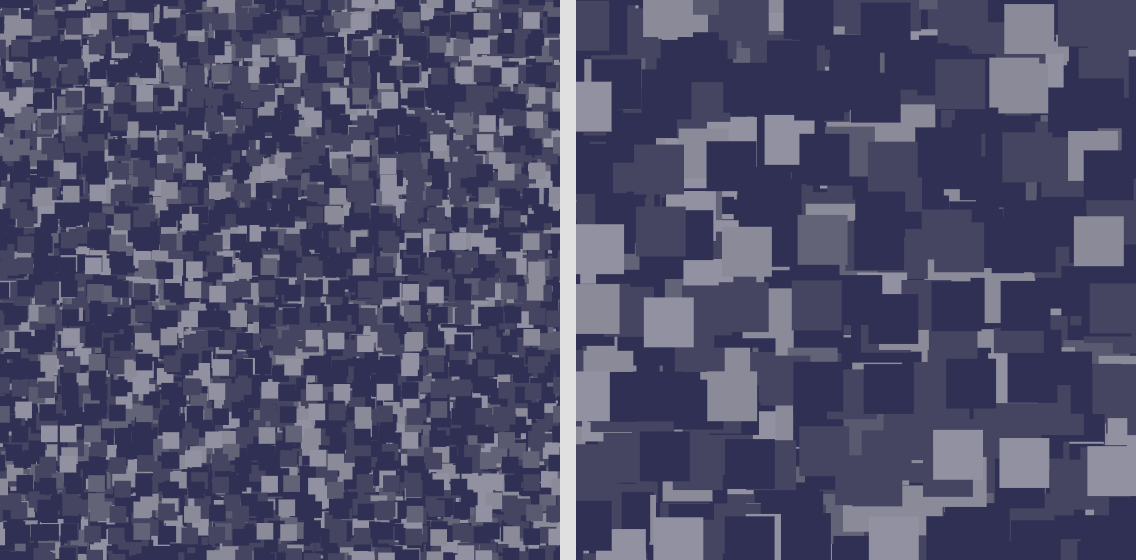
Left: the whole. Right: its middle third, enlarged.
Reproduce this pattern procedurally as a Shadertoy shader.

```glsl
// Tiling camouflage of equal, axis-aligned squares piled up in random order.

const int LAYERS = 20;
const float SIDE = 0.0297;        // square side, in canvas units
const float MIN_CELLS = 18.0;     // cells per canvas side in the sparsest layer
const float CELL_SPREAD = 6.0;    // number of different cell counts

const vec3 NAVY   = vec3(0.19, 0.19, 0.33);
const vec3 SLATE  = vec3(0.27, 0.27, 0.38);
const vec3 DUSK   = vec3(0.35, 0.35, 0.44);
const vec3 STEEL  = vec3(0.39, 0.39, 0.47);
const vec3 SILVER = vec3(0.54, 0.54, 0.60);
const vec3 PALE   = vec3(0.57, 0.57, 0.63);

// Three independent random values in 0..1 from whole-number coordinates.
vec3 hash3(vec3 cell) {
    uvec3 v = uvec3(cell) * 1664525u + 1013904223u;
    v.x += v.y * v.z; v.y += v.z * v.x; v.z += v.x * v.y;
    v ^= v >> 16u;
    v.x += v.y * v.z; v.y += v.z * v.x; v.z += v.x * v.y;
    return vec3(v >> 8u) / 16777216.0;
}

// Picks a colour so that each takes its share of the squares.
vec3 palette(float pick) {
    if (pick < 0.42) return NAVY;
    if (pick < 0.72) return SLATE;
    if (pick < 0.82) return PALE;
    if (pick < 0.91) return SILVER;
    if (pick < 0.97) return STEEL;
    return DUSK;
}

// Signed distance to an axis-aligned square.
float squareDistance(vec2 p, float halfSide) {
    vec2 d = abs(p) - halfSide;
    return length(max(d, 0.0)) + min(max(d.x, d.y), 0.0);
}

// One sheet of scattered squares: colour in rgb, coverage in a.
vec4 squareLayer(vec2 uv, float layer, float side, float pixel) {
    vec3 sheet = hash3(vec3(101.0, 57.0, layer));
    float cells = MIN_CELLS + floor(sheet.z * CELL_SPREAD);
    vec2 grid = (uv + sheet.xy) * cells;
    vec3 random = hash3(vec3(mod(floor(grid), cells), layer));

    // The square stays inside its cell, so one lookup is enough.
    vec2 center = mix(vec2(0.5 * side), vec2(1.0 / cells - 0.5 * side), random.xy);
    float dist = squareDistance(fract(grid) / cells - center, 0.5 * side);
    return vec4(palette(random.z), clamp(0.5 - dist / pixel, 0.0, 1.0));
}

void mainImage(out vec4 fragColor, in vec2 fragCoord) {
    vec2 uv = fragCoord / iResolution.xy;
    float pixel = 1.0 / min(iResolution.x, iResolution.y);

    // Later sheets cover earlier ones.
    vec3 color = SLATE;
    for (int i = 0; i < LAYERS; i++) {
        vec4 square = squareLayer(uv, float(i), SIDE, pixel);
        color = mix(color, square.rgb, square.a);
    }
    fragColor = vec4(color, 1.0);
}
```
